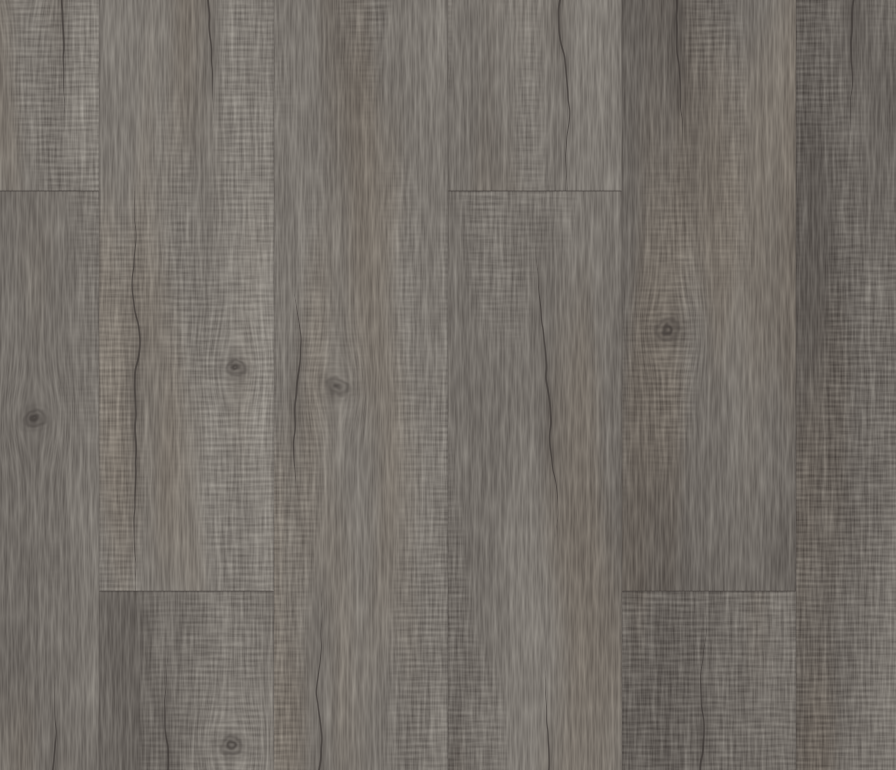
A Shadertoy shader for this texture:

```glsl
const vec2 PLANK = vec2(0.2262, 1.56);   // plank size, in canvas heights
const float FIRST_SEAM = 0.129;
const float FIRST_JOINT = 0.752;
const float STAGGER = PLANK.y / 3.0;
const vec3 DARK_WOOD = vec3(0.30, 0.28, 0.265);
const vec3 LIGHT_WOOD = vec3(0.60, 0.58, 0.55);
const vec3 CRACK_COLOR = vec3(0.23, 0.21, 0.20);
const vec3 WARM_TINT = vec3(1.02, 1.0, 0.975);

float hash(vec2 p) {
    vec3 q = fract(p.xyx * 0.1031);
    q += dot(q, q.yzx + 33.33);
    return fract((q.x + q.y) * q.z);
}

// Layered sines, roughly -1 to 1
float waves(vec2 p, float seed) {
    float sum = 0.0, amp = 0.5;
    for (int i = 0; i < 4; i++) {
        p = mat2(0.8, 0.6, -0.6, 0.8) * p * 1.7 + seed;
        sum += amp * sin(p.x + 1.3 * sin(p.y));
        amp *= 0.6;
    }
    return sum;
}

// Cellular noise: distance to the nearest point, centred near zero
float cells(vec2 p) {
    vec2 base = floor(p), f = p - base;
    float nearest = 4.0;
    for (int j = -1; j <= 1; j++)
        for (int i = -1; i <= 1; i++) {
            vec2 o = vec2(i, j), id = base + o;
            vec2 d = o + vec2(hash(id), hash(id + 71.3)) - f;
            nearest = min(nearest, dot(d, d));
        }
    return sqrt(nearest) - 0.42;
}

// Fibres, growth lines and broad stains running along the plank
float grain(vec2 q, float seed) {
    float bend = waves(q * vec2(10.0, 2.5), seed);
    float fibres = 0.085 * cells(q * vec2(190.0, 8.0) + seed * 9.0)
                 + 0.095 * cells(q * vec2(330.0, 30.0) + seed * 5.0);
    float growth = 0.008 * sin(q.x * 480.0 + 7.0 * bend);
    float stains = 0.046 * waves(q * vec2(11.0, 1.8), seed + 2.0);
    return fibres + growth + stains;
}

// Uneven saw marks across the plank, limited to worn patches
float sawMarks(vec2 q, float seed, float amount) {
    float patchy = waves(q * vec2(9.0, 2.0), seed + 3.0) + 1.7 * (amount - 0.42);
    float lines = sin(785.0 * q.y + 1.2 * waves(q * vec2(13.0, 6.0), seed));
    float scratches = cells(q * vec2(32.0, 230.0) + seed * 3.0);
    return smoothstep(-0.2, 0.5, patchy) * (0.022 * lines + 0.07 * scratches);
}

// Tapered, wandering split; the offset is measured from its middle
float crack(vec2 offset, float halfLength, float lean, float seed, float px) {
    float along = offset.y / halfLength;
    float taper = 1.0 - along * along;
    float wander = 0.005 * waves(vec2(0.4, offset.y * 14.0), seed);
    float dist = abs(offset.x - wander - lean * along);
    float width = 0.0015 * taper;
    float core = 1.0 - smoothstep(width - px, width + px, dist);
    float halo = 0.3 * exp(-dist / 0.007) * max(taper, 0.0);
    return max(0.75 * core, halo);
}

// Dark oval heart with broken rings
float knot(vec2 offset, float radius, float seed) {
    float d = length(offset * vec2(1.0, 1.25)) / radius;
    d += 0.22 * waves(offset * 65.0, seed);
    float rings = 0.5 + 0.5 * sin(11.0 * d);
    return exp(-1.3 * d * d) * (0.3 + 0.4 * rings);
}

void mainImage(out vec4 fragColor, in vec2 fragCoord) {
    float px = 1.0 / iResolution.y;
    vec2 p = fragCoord * px;

    // Staggered planks
    float column = floor((p.x - FIRST_SEAM) / PLANK.x) + 1.0;
    float joint = FIRST_JOINT - STAGGER * mod(column, 3.0);
    float row = floor((p.y - joint) / PLANK.y);
    vec2 id = vec2(column, row) + 17.0;
    vec2 q = p - vec2(FIRST_SEAM + (column - 1.0) * PLANK.x, joint + row * PLANK.y);
    float seed = 40.0 * hash(id);

    // One possible knot and crack in each third of a plank
    float section = floor(q.y / STAGGER);
    vec2 key = id * vec2(3.0, 7.0) + section * 13.0;
    vec2 knotSpot = vec2(mix(0.25, 0.8, hash(key + 1.0)) * PLANK.x,
                         (section + mix(0.3, 0.7, hash(key + 2.0))) * STAGGER);
    vec2 crackSpot = vec2(mix(0.12, 0.88, hash(key + 3.0)) * PLANK.x,
                          (section + 0.5) * STAGGER);
    float hasKnot = step(0.62, hash(key + 4.0));
    float hasCrack = step(0.3, hash(key + 5.0));
    vec2 toKnot = q - knotSpot;
    vec2 fibre = q;
    fibre.x -= hasKnot * 0.65 * toKnot.x * exp(-dot(toKnot, toKnot * vec2(900.0, 350.0)));

    // Wood tone, darker toward the left side of each plank
    float across = smoothstep(0.0, 0.7, q.x / PLANK.x) - 0.65;
    float tone = 0.458 + 0.08 * (hash(id + 5.0) - 0.5) + 0.045 * across;
    tone += grain(fibre, seed) + sawMarks(q, seed, hash(id + 9.0));
    vec3 color = mix(DARK_WOOD, LIGHT_WOOD, (tone - 0.30) / 0.30);
    float warmth = smoothstep(0.0, 0.9, waves(q * vec2(11.0, 1.8), seed + 7.0));
    color *= mix(vec3(1.0), WARM_TINT, warmth);

    // Knots, cracks and seams
    float radius = mix(0.013, 0.024, hash(key + 6.0));
    color = mix(color, CRACK_COLOR, hasKnot * knot(toKnot, radius, seed));
    float halfLength = mix(0.10, 0.25, hash(key + 7.0));
    float lean = 0.03 * (hash(key + 8.0) - 0.5);
    color = mix(color, CRACK_COLOR, hasCrack * crack(q - crackSpot, halfLength, lean, seed, px));
    vec2 edge = min(q, PLANK - q);
    vec2 seam = 1.0 - smoothstep(vec2(0.0), vec2(0.001 + px), edge);
    color = mix(color, CRACK_COLOR, max(0.25 * seam.x, 0.4 * seam.y));

    fragColor = vec4(color, 1.0);
}
```
